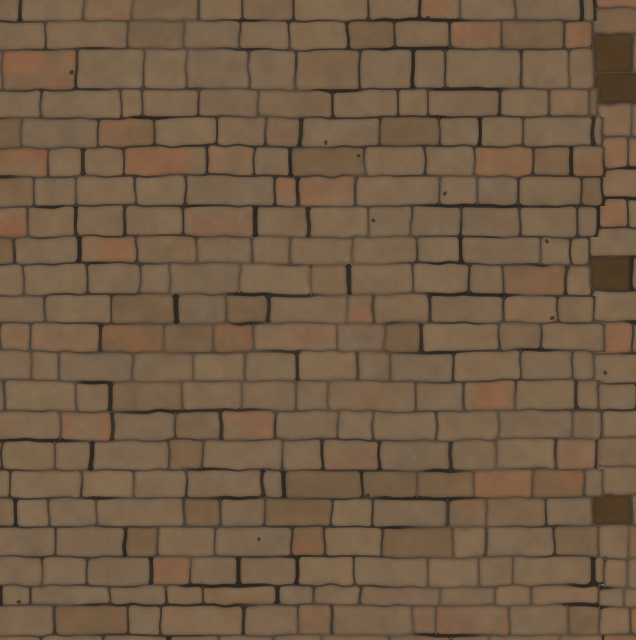
Reproduce this texture procedurally as a Shadertoy shader.

```glsl
const float COURSE = 0.0457;        // height of one course
const float FIRST_EDGE = 0.0022;    // offset of the courses from the top
const float EDGE_JITTER = 0.0022;
const float COURSE_SHIFT = 0.018;   // taller third course, lower last ones
const float BRICK = 0.0875;         // mean brick length
const float LENGTH_JITTER = 0.66;
const float THIN_GAP = 0.0015;      // half widths of the joints
const float WIDE_GAP = 0.0036;
const float CORNER = 0.006;
const float SOFTNESS = 0.0013;
const float SEAM = 0.938;           // start of the misaligned right strip
const vec3 TAN = vec3(0.485, 0.398, 0.302);
const vec3 BROWN = vec3(0.425, 0.338, 0.245);
const vec3 GREY = vec3(0.445, 0.372, 0.295);
const vec3 RUST = vec3(0.530, 0.355, 0.245);
const vec3 UMBER = vec3(0.270, 0.200, 0.120);
const vec3 MORTAR = vec3(0.305, 0.265, 0.225);
const vec3 CREVICE = vec3(0.170, 0.150, 0.125);

float hash(vec2 p) {
    return fract(sin(dot(p, vec2(127.1, 311.7))) * 43758.5);
}

float noise(vec2 p) {
    vec2 i = floor(p), f = fract(p);
    f = f * f * (3.0 - 2.0 * f);
    return mix(mix(hash(i), hash(i + vec2(1, 0)), f.x),
               mix(hash(i + vec2(0, 1)), hash(i + vec2(1, 1)), f.x), f.y);
}

// Depth of the upper edge of a course, measured from the top
float courseEdge(float row) {
    float shift = step(row, 2.5) + step(20.5, row);
    float jitter = (hash(vec2(row, 7.3)) - 0.5) * 2.0 * EDGE_JITTER;
    return FIRST_EDGE + row * COURSE - shift * COURSE_SHIFT + jitter;
}

float findCourse(float depth) {
    float guess = floor((depth - FIRST_EDGE) / COURSE), row = guess - 1.0;
    for (float k = 0.0; k < 3.0; k++)
        if (depth >= courseEdge(guess + k)) row = guess + k;
    return row;
}

float jointX(float row, float i) {
    float jitter = (hash(vec2(i, row * 1.7)) - 0.5) * LENGTH_JITTER;
    return (i + jitter - hash(vec2(row, 3.1))) * BRICK;
}

float findBrick(float row, float x) {
    float guess = floor(x / BRICK + hash(vec2(row, 3.1))), brick = guess - 1.0;
    for (float k = 0.0; k < 2.0; k++)
        if (x >= jointX(row, guess + k)) brick = guess + k;
    return brick;
}

float openness(vec2 joint) {
    return pow(hash(joint + 19.4), 4.0);
}

vec3 brickColor(vec2 id, vec2 p, bool strip) {
    float tone = hash(id + 2.7), kind = hash(id + 31.9);
    vec3 color = mix(TAN, GREY, tone * 0.75);
    color = mix(color, BROWN, smoothstep(0.68, 1.0, kind) * 0.85);
    float rust = smoothstep(0.8, 1.0, hash(id + 53.2));
    float blotch = smoothstep(0.25, 0.8, noise(p * 22.0 + id));
    color = mix(color, RUST, rust * (0.2 + 0.45 * blotch) + 0.1 * blotch);
    if (strip) {
        color = mix(color, RUST * 1.07, 0.4 * step(0.65, tone));
        color = mix(color, UMBER, 0.85 * step(0.87, kind));
    }
    // Mottling and grain
    float mottle = noise(p * 38.0) * 0.5 + noise(p * 95.0) * 0.3 + noise(p * 260.0) * 0.2;
    return color * (0.93 + 0.15 * mottle);
}

void mainImage(out vec4 fragColor, in vec2 fragCoord) {
    vec2 uv = fragCoord / iResolution.xy;
    vec2 p = vec2(uv.x, 1.0 - uv.y);
    vec2 wobble = vec2(noise(p * 48.0), noise(p * 48.0 + 71.0)) - 0.5;
    vec2 q = p + wobble * 0.0036;
    q.y += (noise(p * vec2(6.0, 9.0)) - 0.5) * 0.005;

    // Brick bounds, with a separate layout right of the seam
    float row = findCourse(q.y);
    float seam = SEAM + (hash(vec2(row, 12.6)) - 0.5) * 0.024;
    bool strip = q.x > seam;
    float brick, left, right;
    if (strip) {
        q.y += 0.02 * smoothstep(0.65, 0.1, p.y) + 0.005 * sin(p.y * 19.0);
        row = findCourse(q.y);
        float split = mix(0.975, 1.03, hash(vec2(row, 44.0)));
        brick = 40.0 + step(split, q.x);
        left = q.x < split ? seam : split;
        right = q.x < split ? split : 1.08;
    } else {
        brick = findBrick(row, q.x);
        left = jointX(row, brick);
        right = min(jointX(row, brick + 1.0), seam);
    }
    vec2 id = vec2(brick, row);

    // Rounded brick shape between joints of varying width
    vec2 sideOpen = vec2(openness(id), openness(id + vec2(1, 0)));
    float bedOpen = smoothstep(0.62, 0.95, noise(vec2(q.x * 13.0, floor(q.y / COURSE + 0.5) * 5.3)));
    vec2 side = vec2(q.x - left, right - q.x) - mix(vec2(THIN_GAP), vec2(WIDE_GAP), sideOpen);
    float bed = min(q.y - courseEdge(row), courseEdge(row + 1.0) - q.y) - mix(THIN_GAP, WIDE_GAP * 0.75, bedOpen);
    float flank = min(side.x, side.y);
    vec2 inset = CORNER - vec2(flank, bed);
    float shape = length(max(inset, 0.0)) + min(max(inset.x, inset.y), 0.0) - CORNER;
    float soft = max(SOFTNESS, 0.8 / iResolution.y);
    float joint = smoothstep(-soft, soft, shape);

    // Worn, partly filled joints with dark crevices
    float open = flank < bed ? (side.x < side.y ? sideOpen.x : sideOpen.y) : bedOpen;
    float patchy = noise(p * 7.0 + 5.0) * 0.65 + noise(p * 30.0) * 0.35;
    float fill = mix(0.5, 1.0, smoothstep(0.2, 0.6, max(patchy, open)));
    vec3 jointColor = mix(MORTAR, CREVICE, clamp(open + 0.6 * smoothstep(0.5, 0.8, patchy), 0.0, 1.0));
    vec3 color = brickColor(id, p, strip);
    color *= 1.0 - 0.10 * smoothstep(-0.006, 0.0, shape);

    // Scattered chips
    vec2 cell = floor(p * 11.0), local = fract(p * 11.0) - 0.5;
    vec2 center = (vec2(hash(cell + 8.0), hash(cell + 9.0)) - 0.5) * 0.7;
    float chip = length(local - center + wobble * 0.06) / 11.0 - 0.0032;
    color = mix(color, CREVICE, 0.7 * step(0.91, hash(cell + 3.0)) * smoothstep(soft, -soft, chip));
    fragColor = vec4(mix(color, jointColor, joint * fill), 1.0);
}
```
